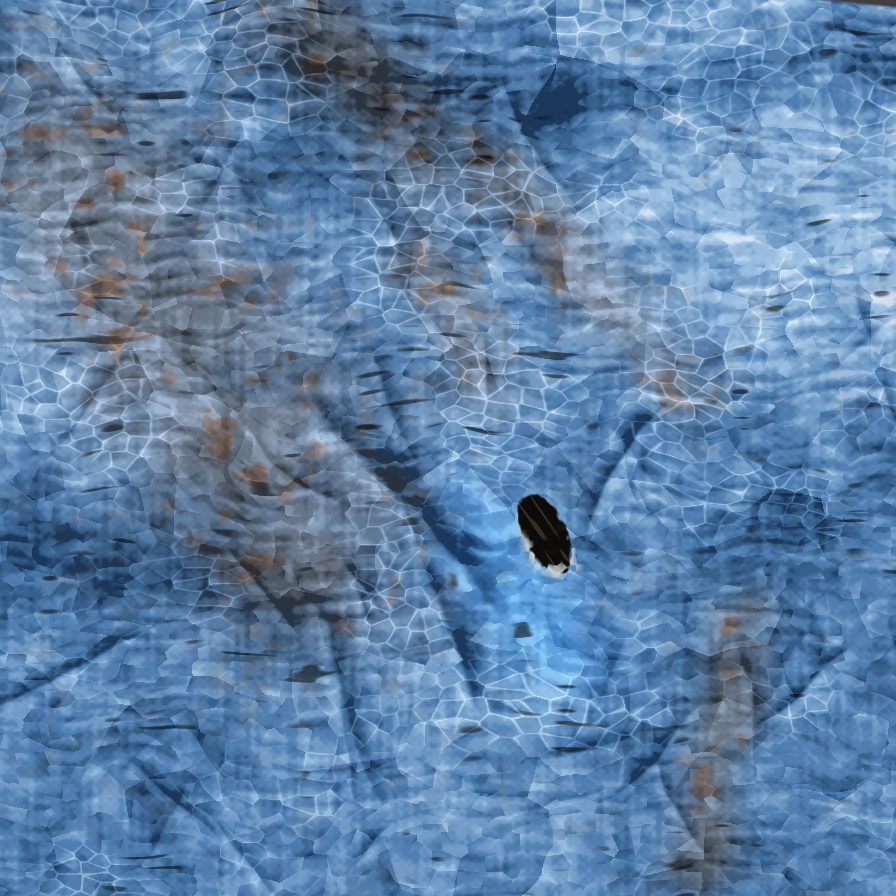
A three.js fragment shader for this texture:

```glsl
// Weathered blue plastic tarpaulin: crumpled, stained, folded and torn through.
varying vec2 vUv;

float hash(vec2 p) {
  p = fract(p * vec2(123.34, 456.21));
  p += dot(p, p + 45.32);
  return fract(p.x * p.y);
}

float noise(vec2 p) {
  vec2 i = floor(p), f = fract(p);
  f = f * f * (3.0 - 2.0 * f);
  return mix(mix(hash(i), hash(i + vec2(1, 0)), f.x),
             mix(hash(i + vec2(0, 1)), hash(i + vec2(1, 1)), f.x), f.y);
}

float layered(vec2 p) {
  return 0.55 * noise(p) + 0.3 * noise(p * 2.1 + 7.3) + 0.15 * noise(p * 4.3 + 3.1);
}

// Cellular crumple: x is the tilt of the nearest facet, y the gap to its border.
vec2 facets(vec2 p) {
  vec2 cell = floor(p);
  float first = 9.0, second = 9.0, tilt = 0.0;
  for (int y = -1; y <= 1; y++) {
    for (int x = -1; x <= 1; x++) {
      vec2 id = cell + vec2(float(x), float(y));
      vec2 offset = p - id - vec2(hash(id), hash(id + 31.7));
      float d = length(offset);
      if (d < first) {
        float a = 6.283 * hash(id + 11.9);
        second = first;
        first = d;
        tilt = dot(offset, vec2(cos(a), sin(a))) + 0.5 * (hash(id + 5.3) - 0.5);
      } else second = min(second, d);
    }
  }
  return vec2(tilt, second - first);
}

// Soft stroke from a to b.
float smudge(vec2 p, vec2 a, vec2 b, float width) {
  vec2 d = b - a;
  vec2 r = p - a - d * clamp(dot(p - a, d) / dot(d, d), 0.0, 1.0);
  return exp(-dot(r, r) / (width * width));
}

// Tapered fold: sharp shadow on one side, lit crest on the other.
float fold(vec2 p, vec2 a, vec2 b, float width) {
  vec2 d = b - a;
  float t = clamp(dot(p - a, d) / dot(d, d), 0.0, 1.0);
  float taper = sqrt(max(sin(3.1416 * t), 0.0));
  float s = dot(p - a, normalize(vec2(-d.y, d.x))) / (width * (0.3 + 0.7 * taper));
  float shade = smoothstep(-0.3, 0.1, s) * exp(-pow(max(s, 0.0), 2.0));
  float crest = exp(-pow((s + 0.7) * 2.0, 2.0));
  return taper * (0.4 * crest - shade);
}

// Fine ripples, pulled out sideways.
float ripples(vec2 p) {
  return 0.6 * abs(noise(p * vec2(11, 50)) - 0.5) + 0.35 * noise(p * vec2(26, 95))
       + 0.2 * noise(p * vec2(90, 150));
}

vec3 plastic(float tone) {
  vec3 c = mix(vec3(0.10, 0.22, 0.38), vec3(0.20, 0.38, 0.57), smoothstep(0.0, 0.25, tone));
  c = mix(c, vec3(0.30, 0.50, 0.72), smoothstep(0.25, 0.5, tone));
  c = mix(c, vec3(0.44, 0.62, 0.80), smoothstep(0.5, 0.75, tone));
  c = mix(c, vec3(0.60, 0.75, 0.89), smoothstep(0.75, 1.0, tone));
  return mix(c, vec3(0.84, 0.91, 0.97), smoothstep(1.0, 1.4, tone));
}

void main() {
  vec2 p = vUv;
  vec2 q = p + 0.05 * (vec2(layered(p * 6.0), layered(p * 6.0 + 19.0)) - 0.5);

  // Broad light and shade
  float tone = 0.55 + 0.4 * (layered(q * vec2(6, 5)) - 0.5);
  tone += 0.28 * smudge(q, vec2(0.78, 0.77), vec2(1.0, 0.72), 0.16);
  tone += 0.22 * smudge(q, vec2(0.0, 0.6), vec2(0.12, 0.52), 0.11);
  tone += 0.2 * smudge(q, vec2(0.55, 0.46), vec2(0.62, 0.25), 0.05);
  tone -= 0.32 * smudge(q, vec2(0.36, 0.89), vec2(0.62, 0.87), 0.07);
  tone -= 0.36 * smudge(q, vec2(0.62, 0.89), vec2(1.0, 0.92), 0.03);
  tone -= 0.3 * smudge(q, vec2(0.03, 0.41), vec2(0.28, 0.34), 0.055);
  tone -= 0.25 * smudge(q, vec2(0.87, 0.4), vec2(0.98, 0.48), 0.06);

  // Crumpled facets, ripples and weave
  vec2 large = facets(q * vec2(13, 15)), small = facets(q * vec2(38, 58));
  float glint = smoothstep(0.45, 0.75, layered(p * 9.0 + 40.0));
  tone += 0.24 * large.x + 0.26 * small.x;
  tone += 0.35 * glint * (1.0 - smoothstep(0.02, 0.16, small.y));
  tone += 1.1 * (ripples(q) - ripples(q + vec2(0.001, 0.004))) * (0.6 + 0.6 * p.y);
  tone += 0.2 * (noise(p * vec2(170, 28)) - 0.5) + 0.03 * sin(p.x * 600.0) * sin(p.y * 600.0);

  // Main folds, then scattered small ones
  tone += 0.6 * fold(q, vec2(0.34, 0.58), vec2(0.56, 0.31), 0.03);
  tone += 0.55 * fold(q, vec2(0.65, 0.4), vec2(0.745, 0.56), 0.012);
  tone += 0.5 * fold(q, vec2(0.47, 0.37), vec2(0.55, 0.19), 0.022);
  tone += 0.5 * fold(q, vec2(0.83, 0.19), vec2(0.96, 0.29), 0.014);
  tone += 0.5 * fold(q, vec2(-0.05, 0.18), vec2(0.17, 0.31), 0.016);
  tone += 0.35 * fold(q, vec2(0.31, 0.39), vec2(0.43, 0.1), 0.02);
  for (int i = 0; i < 38; i++) {
    vec2 k = vec2(float(i) * 1.37, 4.1);
    float angle = mix(-1.5, -0.5, hash(k)) + 1.7 * step(0.72, hash(k + 2.3));
    vec2 start = vec2(hash(k + 5.7), hash(k + 9.2));
    vec2 reach = mix(0.05, 0.18, hash(k + 13.1)) * vec2(cos(angle), sin(angle));
    tone += mix(0.15, 0.45, hash(k + 17.9)) * fold(q, start, start + reach, 0.012);
  }
  vec3 color = plastic(tone);

  // Vivid clean patches, grey grime and rusty specks
  float clean = smudge(q, vec2(0.53, 0.4), vec2(0.62, 0.28), 0.06);
  color = mix(color, color * vec3(0.8, 1.04, 1.13), clean);
  float grime = smudge(q, vec2(0.08, 0.8), vec2(0.33, 0.42), 0.13);
  grime += 0.9 * smudge(q, vec2(0.35, 0.98), vec2(0.48, 0.82), 0.07);
  grime += 0.8 * smudge(q, vec2(0.47, 0.7), vec2(0.55, 0.58), 0.04);
  grime += 0.8 * smudge(q, vec2(0.58, 0.8), vec2(0.76, 0.58), 0.04);
  grime += 0.9 * smudge(q, vec2(0.77, 0.02), vec2(0.82, 0.3), 0.035);
  grime = clamp(grime * (0.4 + 1.1 * layered(p * 14.0)) + 0.12, 0.0, 1.0);
  float luma = dot(color, vec3(0.3, 0.59, 0.11));
  color = mix(color, luma * vec3(0.87, 0.98, 1.13), grime);
  float rust = grime * smoothstep(0.58, 0.8, layered(p * vec2(32, 40)));
  color = mix(color, luma * vec3(0.95, 0.75, 0.65), 0.8 * rust);
  float crack = smoothstep(0.8, 0.93, noise(q * vec2(24, 140))) * smoothstep(0.5, 0.75, noise(p * 17.0));
  color *= 1.0 - 0.55 * crack;

  // Torn hole with a frayed pale rim
  vec2 h = p - vec2(0.608, 0.407);
  h.x += 0.35 * h.y;
  float tear = length(h / vec2(0.025, 0.042)) - 1.0 + 0.5 * (layered(p * 55.0) - 0.5);
  float strand = smoothstep(0.65, 0.9, noise(vec2(h.x * 260.0 + h.y * 90.0, h.y * 35.0)));
  vec3 depth = mix(vec3(0.05, 0.045, 0.04), vec3(0.3, 0.27, 0.2), 0.6 * strand);
  color = mix(color, depth, 1.0 - smoothstep(-0.06, 0.06, tear));
  float fray = exp(-pow(tear * 4.0, 2.0)) * smoothstep(0.01, -0.02, h.y * 1.0);
  color = mix(color, vec3(0.78, 0.8, 0.8), fray * smoothstep(0.45, 0.65, noise(p * 150.0)));

  // Dark ground past the top right edge
  color = mix(color, vec3(0.25, 0.25, 0.26), smoothstep(0.0, 0.004, p.y - 1.0 + 0.1 * (p.x - 0.9)));
  gl_FragColor = vec4(color, 1.0);
}
```
